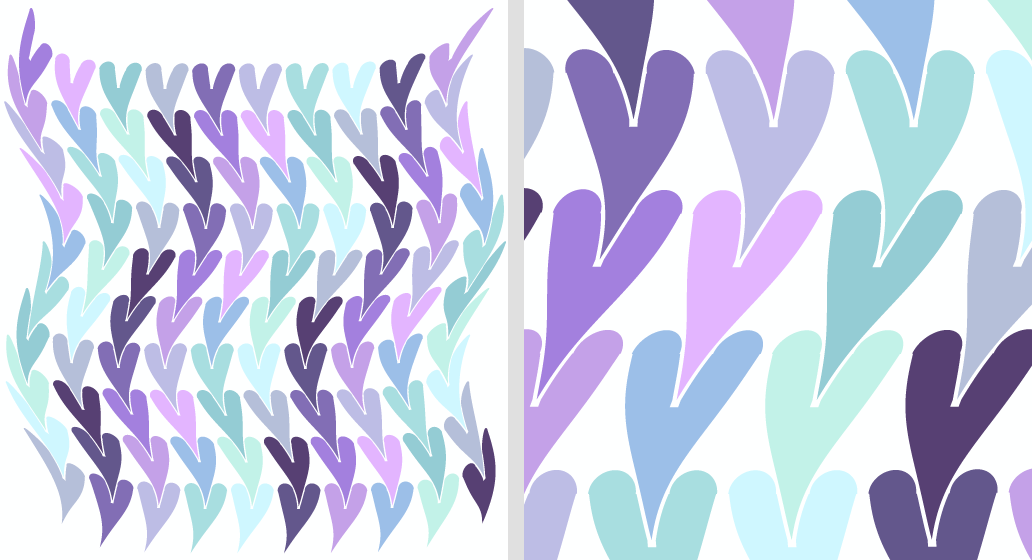
Left: the whole. Right: its middle third, enlarged.
This pattern is drawn by a WebGL 1 fragment shader. Its source:

```glsl
precision highp float;
// Ten by ten nested hearts in pastel and plum, on a waving grid with upswept sides.

uniform vec2 u_resolution;

const float TAU = 6.2831853;
const vec2 CANVAS = vec2(10.875, 12.0);  // canvas size in heart cells
const float COUNT = 10.0;                // hearts across and down
const float TIP = 1.5;                   // heart height in cells
const float SHOULDER = 0.17;             // depth where the round lobes end
const float NOTCH = 0.55;                // depth of the notch
const float GAP = 0.03;                  // white line around a nested tip
const int SAMPLES = 4;                   // edge smoothing samples per axis

// Thirteen colours in cyclic order
vec3 heartColour(float i) {
  if (i < 0.5) return vec3(0.64, 0.50, 0.87);   // violet
  if (i < 1.5) return vec3(0.77, 0.63, 0.91);   // orchid
  if (i < 2.5) return vec3(0.74, 0.74, 0.90);   // lavender
  if (i < 3.5) return vec3(0.89, 0.71, 1.00);   // pink
  if (i < 4.5) return vec3(0.61, 0.75, 0.91);   // blue
  if (i < 5.5) return vec3(0.66, 0.87, 0.88);   // aqua
  if (i < 6.5) return vec3(0.58, 0.80, 0.83);   // teal
  if (i < 7.5) return vec3(0.76, 0.95, 0.91);   // mint
  if (i < 8.5) return vec3(0.81, 0.97, 1.00);   // ice
  if (i < 9.5) return vec3(0.71, 0.75, 0.85);   // grey
  if (i < 10.5) return vec3(0.34, 0.25, 0.45);  // plum
  if (i < 11.5) return vec3(0.39, 0.34, 0.55);  // slate
  return vec3(0.51, 0.43, 0.71);                // purple
}

// Half width of the heart's outer side at a given depth
float sideWidth(float depth) {
  float t = (depth - 0.15) / (TIP - 0.15);
  return 0.458 * (1.0 - t + 0.06 * sin(TAU * t));
}

// True inside the heart; p.x runs from its axis, p.y down from its top
bool insideHeart(vec2 p) {
  float x = abs(p.x);
  if (p.y < 0.0 || p.y > TIP) return false;
  if (p.y < SHOULDER) return length(vec2(x - 0.29, p.y - SHOULDER)) < SHOULDER;
  bool inNotch = p.y < NOTCH && x < max(sideWidth(p.y + 1.0), 0.0) + GAP;
  return x < sideWidth(p.y) && !inNotch;
}

// Bends the straight grid: a sideways wave, and columns rising at both sides
vec2 warpGrid(vec2 p) {
  float u = p.x - 0.469 - 0.4375 * cos(TAU * (p.y - 4.83) / 5.81);
  float rise = 1.41 * (exp(-1.6 * u) + exp(-1.6 * (COUNT - u)));
  return vec2(u, p.y + rise - 1.36);
}

// Colour at a point in cells, measured from the upper left
vec3 heartField(vec2 p) {
  vec2 grid = warpGrid(p);
  float column = floor(grid.x);
  vec3 colour = vec3(0.997, 1.0, 1.0);
  if (column < 0.0 || column >= COUNT) return colour;

  // A tip reaches into the row below, so test two rows
  for (int k = 0; k < 2; k++) {
    float row = floor(grid.y) - float(k);
    bool rowExists = row >= 0.0 && row < COUNT;
    vec2 local = grid - vec2(column + 0.5, row);
    if (rowExists && insideHeart(local)) {
      colour = heartColour(mod(3.0 * column + row, 13.0));
    }
  }
  return colour;
}

void main() {
  vec3 sum = vec3(0.0);
  for (int j = 0; j < SAMPLES; j++) {
    for (int i = 0; i < SAMPLES; i++) {
      vec2 offset = (vec2(float(i), float(j)) + 0.5) / float(SAMPLES) - 0.5;
      vec2 uv = (gl_FragCoord.xy + offset) / u_resolution;
      sum += heartField(vec2(uv.x, 1.0 - uv.y) * CANVAS);
    }
  }
  gl_FragColor = vec4(sum / float(SAMPLES * SAMPLES), 1.0);
}
```
